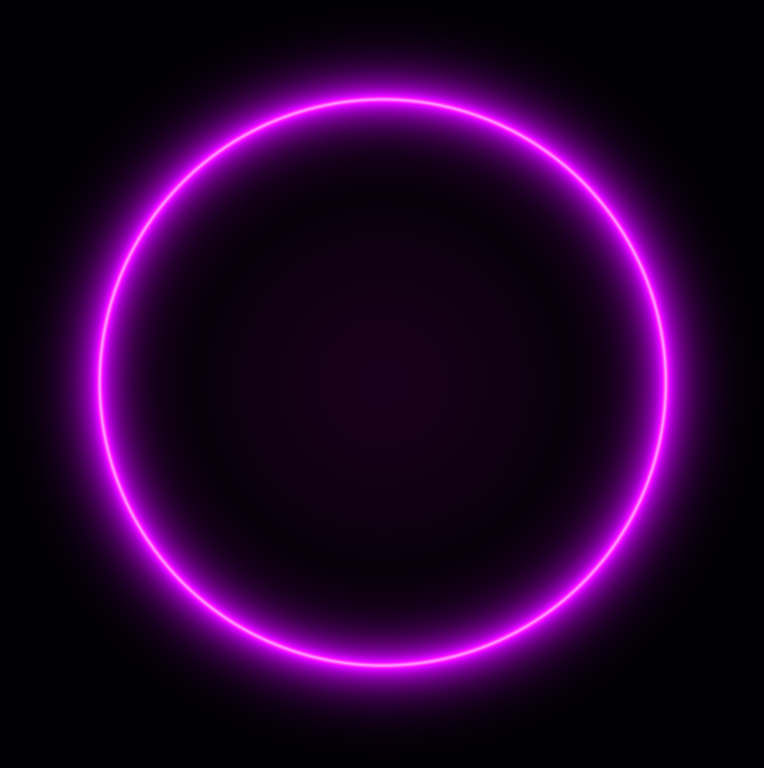
Reproduce this background procedurally as a WebGL 1 fragment shader.

```glsl
precision highp float;
// A thin neon ring glowing magenta on near-black, with a faint violet haze inside.
// The distance to the circle drives an exponential halo, a hot band and a
// pale core; the haze is a Gaussian around the centre.

#define RING_CENTER vec2(0.001, 0.002)
#define RING_RADIUS 0.3705
#define HALO_FALLOFF 0.0287
#define HALO_CUTOFF 0.012
#define BAND_WIDTH 0.008
#define CORE_WIDTH 0.0025
#define HAZE_RADIUS 0.25

uniform vec2 u_resolution;

const vec3 BACKDROP = vec3(0.002, 0.0, 0.012);
const vec3 HALO_COLOR = vec3(0.94, 0.0, 1.14);
const vec3 BAND_COLOR = vec3(0.15, 0.02, 0.12);
const vec3 CORE_COLOR = vec3(0.15, 0.55, 0.10);
const vec3 HAZE_COLOR = vec3(0.088, 0.0, 0.086);

// Bell curve that falls to 1/e at the given width
float bell(float x, float width) {
  float t = x / width;
  return exp(-t * t);
}

void main() {
  vec2 p = (gl_FragCoord.xy - 0.5 * u_resolution) / min(u_resolution.x, u_resolution.y);
  float radius = length(p - RING_CENTER);
  float ringDist = abs(radius - RING_RADIUS);

  // Dark base and central haze
  vec3 color = BACKDROP + HAZE_COLOR * bell(radius, HAZE_RADIUS);

  // Wide halo, trimmed so that its tail reaches zero
  float halo = max(exp(-ringDist / HALO_FALLOFF) - HALO_CUTOFF, 0.0);
  color += HALO_COLOR * halo;

  // Hot band and pale core of the tube
  color += BAND_COLOR * bell(ringDist, BAND_WIDTH);
  color += CORE_COLOR * bell(ringDist, CORE_WIDTH);

  gl_FragColor = vec4(clamp(color, 0.0, 1.0), 1.0);
}
```
